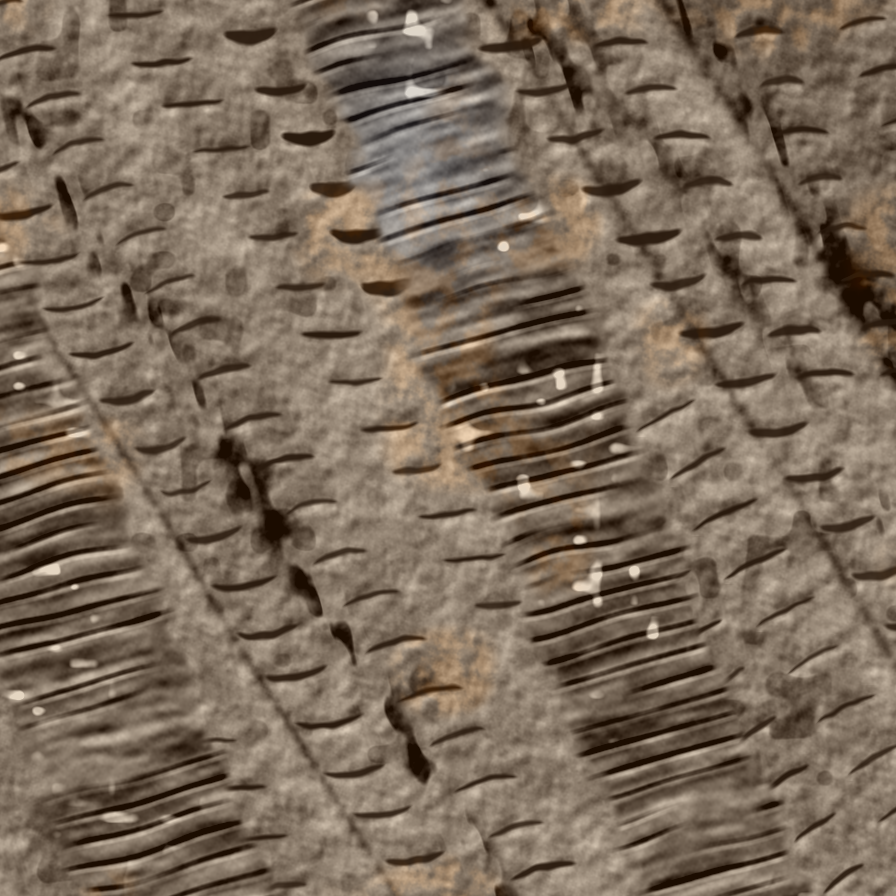
A WebGL 1 fragment shader for this texture:

```glsl
precision highp float;
uniform vec2 u_resolution;

#define MUD_DARK vec3(0.17, 0.11, 0.06)
#define MUD_LIGHT vec3(0.69, 0.63, 0.56)
#define WET_TINT vec3(-0.05, 0.0, 0.06)
#define RUST_TINT vec3(0.07, 0.02, -0.03)
#define SMOOTH_TONE 0.74
#define CHURN_TONE 0.40
#define CHURN_SLOPE 0.28
#define CUT_PITCH 0.029
#define EDGE 0.0024

float hash(vec2 p) {
  p = fract(p * vec2(0.1031, 0.1137));
  p += dot(p, p.yx + 33.33);
  return fract((p.x + p.y) * p.x * 17.0);
}

float noise(vec2 p) {
  vec2 i = floor(p), f = fract(p);
  f = f * f * (3.0 - 2.0 * f);
  i += 200.0;
  return mix(mix(hash(i), hash(i + vec2(1, 0)), f.x),
             mix(hash(i + vec2(0, 1)), hash(i + vec2(1, 1)), f.x), f.y);
}

float fbm(vec2 p) {
  float sum = 0.0, amp = 0.53;
  for (int i = 0; i < 4; i++) {
    sum += amp * noise(p);
    p = mat2(1.6, 1.2, -1.2, 1.6) * p + 7.3;
    amp *= 0.5;
  }
  return sum;
}

float bell(float x) { return exp(-x * x); }

// Lane: x at top, lean, first row, pitch. Form: half width, tilt, bend, thickness.
void stampLane(inout float tone, vec2 p, vec4 lane, vec4 form, vec2 span) {
  float row = floor((p.y - lane.z) / lane.w + 0.5);
  float y = lane.z + row * lane.w;
  vec2 id = vec2(row, floor(lane.x * 91.0));
  float wear = hash(id);
  vec2 d = p - vec2(lane.x + lane.y * y, y);
  d += 0.006 * (vec2(hash(id + 31.0), hash(id + 57.0)) - 0.5);
  float u = d.x / (form.x * mix(0.85, 1.12, wear));
  float dy = d.y - form.y * u - form.z * (u * u - 0.35);
  dy += 0.003 * (noise(p * 75.0) - 0.5);
  float taper = sqrt(max(1.0 - u * u, 0.0));
  float thick = form.w * taper * mix(0.75, 1.25, hash(id + 9.0));
  float present = step(span.x, y) * step(y, span.y);
  float reach = present * smoothstep(1.05, 0.8, abs(u));
  float ink = reach * smoothstep(EDGE, -EDGE, abs(dy) - thick);
  tone += reach * (0.15 * bell((dy - form.w - 0.005) / 0.004)
                 - 0.13 * bell((dy + 0.006) / 0.008));
  tone = mix(tone, -0.02, ink * mix(0.78, 1.0, wear));
}

// Raised rib with a shadowed right edge
float rib(vec2 p, float x, float lean, float width) {
  float s = (p.x - x - lean * p.y) / width;
  float broken = 0.5 + 0.8 * noise(p * 24.0);
  return 0.12 * bell(s) - 0.36 * broken * bell((s - 1.5) / 0.45);
}

// Ragged furrow of crumbled mud
float furrow(vec2 p, float x, float lean, float width) {
  float s = (p.x - x - lean * p.y) / width;
  float clod = noise(vec2(p.x * 75.0 - p.y * 20.0, p.y * 34.0));
  return bell(s) * (0.22 * noise(p * 80.0) - 0.14 - 0.75 * smoothstep(0.48, 0.7, clod));
}

// Torn surface streaked across the track
float churn(vec2 p) {
  vec2 a = vec2(p.x - CHURN_SLOPE * p.y, p.y + CHURN_SLOPE * p.x);
  a.y += 0.012 * noise(p * 13.0);
  float streak = 0.5 * noise(a * vec2(8.0, 68.0)) + 0.3 * noise(a * vec2(24.0, 105.0));
  float cut = abs(fract(a.y / CUT_PITCH) - 0.5) * CUT_PITCH;
  float cutMask = smoothstep(0.3, 0.6, noise(a * vec2(9.0, 30.0)));
  return streak + 0.45 * fbm(p * 42.0) - 0.32 * cutMask * smoothstep(0.005, 0.001, cut);
}

float band(vec2 p, float x, float halfWidth) {
  float ragged = 0.06 * (fbm(p * 20.0) - 0.5);
  return smoothstep(halfWidth + 0.014, halfWidth - 0.014, abs(p.x - x - 0.39 * p.y) + ragged);
}

void main() {
  vec2 p = gl_FragCoord.xy / u_resolution;
  p.y = 1.0 - p.y;
  vec2 q = p + 0.007 * (vec2(noise(p * 7.0), noise(p * 7.0 + 40.0)) - 0.5);
  float across = q.x - 0.62 * q.y;

  // Pressed mud with fine relief
  float grain = fbm(p * 48.0);
  float tone = SMOOTH_TONE + 0.42 * (grain - 0.5) + 0.8 * (grain - fbm(p * 48.0 + vec2(0.2, 0.3)));
  tone += 0.32 * (fbm(vec2(across * 13.0, p.y * 5.0)) - 0.5);
  tone -= 0.30 * smoothstep(0.62, 0.75, noise(p * 38.0)) * smoothstep(0.4, 0.7, noise(p * 9.0));
  tone -= 0.16 * smoothstep(0.68, 0.78, across);
  tone += 0.07 * bell((across - 0.09) / 0.04);

  // Ribs and furrows along the tracks
  tone += rib(q, 0.716, 0.62, 0.017) + rib(q, 0.52, 0.62, 0.016) + rib(q, -0.197, 0.62, 0.013);
  tone += furrow(q, -0.058, 0.62, 0.022) + furrow(q, 0.765, 0.60, 0.020);
  tone += 0.6 * furrow(q, 0.63, 0.62, 0.016);
  tone += furrow(q, 0.57, 0.70, 0.025) * smoothstep(0.17, 0.10, p.y);

  // Rows of tread marks
  stampLane(tone, q, vec4(0.140, 0.620, 0.016, 0.0507), vec4(0.032, -0.003, -0.002, 0.0032), vec2(0.0, 0.70));
  stampLane(tone, q, vec4(0.256, 0.560, 0.042, 0.0555), vec4(0.030, -0.002, -0.006, 0.0068), vec2(0.0, 0.34));
  stampLane(tone, q, vec4(-0.010, 0.635, 0.058, 0.0508), vec4(0.035, -0.009, 0.006, 0.0036), vec2(0.0, 1.1));
  stampLane(tone, q, vec4(-0.128, 0.613, 0.032, 0.0516), vec4(0.036, -0.006, -0.007, 0.0040), vec2(0.0, 1.1));
  stampLane(tone, q, vec4(0.535, 0.700, 0.049, 0.0538), vec4(0.037, -0.006, -0.006, 0.0056), vec2(0.0, 1.1));
  stampLane(tone, q, vec4(0.669, 0.600, 0.046, 0.0534), vec4(0.032, -0.002, 0.005, 0.0042), vec2(0.0, 0.43));
  stampLane(tone, q, vec4(0.828, 0.450, 0.040, 0.0534), vec4(0.030, -0.002, 0.006, 0.0036), vec2(0.0, 0.5));
  stampLane(tone, q, vec4(0.950, 0.450, 0.025, 0.0534), vec4(0.028, -0.006, 0.004, 0.0030), vec2(0.0, 0.4));
  stampLane(tone, q, vec4(-0.205, 0.530, 0.028, 0.0534), vec4(0.030, -0.004, 0.003, 0.0032), vec2(0.8, 1.1));
  stampLane(tone, q, vec4(0.455, 0.620, 0.020, 0.0550), vec4(0.034, -0.018, 0.003, 0.0030), vec2(0.44, 1.1));
  stampLane(tone, q, vec4(0.365, 0.590, 0.045, 0.0550), vec4(0.024, -0.015, 0.003, 0.0032), vec2(0.56, 1.1));

  // Churned strips with wet flecks
  float torn = max(band(q, 0.418, 0.090), band(q, -0.195, 0.105));
  float height = churn(p);
  float rough = CHURN_TONE + 1.15 * (height - 0.54) + 1.1 * (height - churn(p - vec2(0.001, 0.005)));
  float wet = bell(length((p - vec2(0.46, 0.18)) / vec2(0.13, 0.16)));
  float fleck = smoothstep(0.74, 0.92, noise(p * vec2(48.0, 58.0))) * smoothstep(0.42, 0.7, noise(p * 11.0));
  rough += 0.9 * fleck + 0.12 * wet;
  tone = mix(tone, rough, torn);

  // Colour
  vec3 color = mix(MUD_DARK, MUD_LIGHT, clamp(tone, -0.12, 1.4));
  color += WET_TINT * wet * torn;
  color += RUST_TINT * smoothstep(0.58, 0.8, noise(p * 8.0 + 3.0)) * smoothstep(0.35, 0.65, grain);
  gl_FragColor = vec4(clamp(color, 0.0, 1.0), 1.0);
}
```
